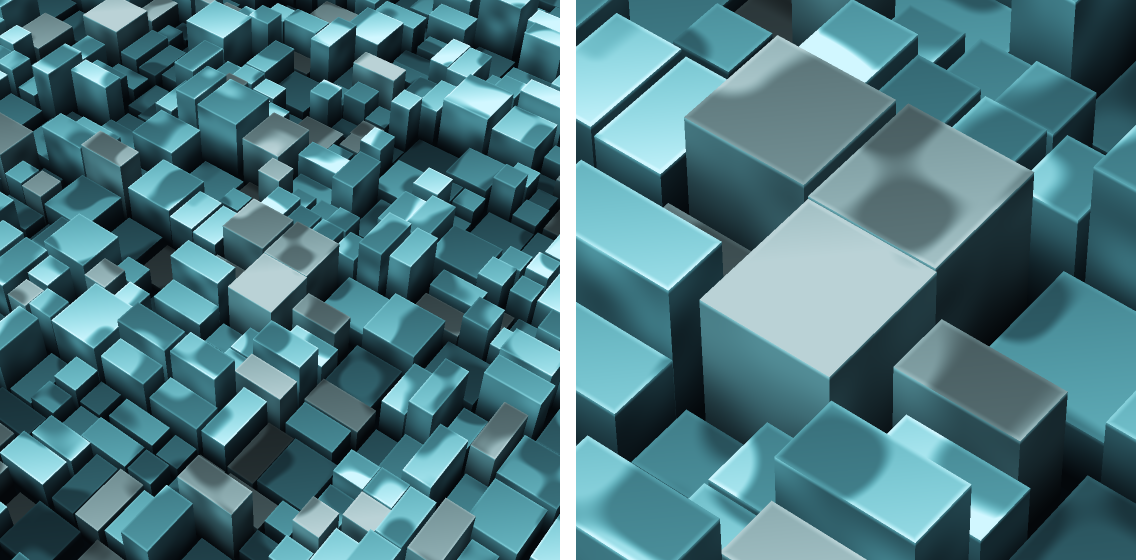
Left, the full canvas; right, a detail of the centre.
Give the GLSL for this background, as a Shadertoy shader.

```glsl
#define MAX_HEIGHT 1.5
#define PITCH 0.84
#define YAW -0.66
#define FOCAL 2.0
#define DISTANCE 18.0
#define SPLIT_CHANCE 0.42
#define GREY_SHARE 0.17
#define FRONT_LIGHT 0.47
#define RIGHT_LIGHT 0.21
#define SAMPLES 2

struct Block {
    float t;
    vec2 center, halfSize;
    float height;
    vec3 rnd;
    int face; // 0 top, 1 front, 2 right, 3 floor
};

vec3 hash3(vec2 p) {
    vec3 q = fract(p.xyx * vec3(0.1031, 0.1030, 0.0973));
    q += dot(q, q.yxz + 33.33);
    return fract((q.xxy + q.yzz) * q.zyx);
}

float noise(vec2 p) {
    vec2 i = floor(p), f = fract(p);
    f = f * f * (3.0 - 2.0 * f);
    return mix(mix(hash3(i).x, hash3(i + vec2(1, 0)).x, f.x),
               mix(hash3(i + vec2(0, 1)).x, hash3(i + vec2(1, 1)).x, f.x), f.y);
}

// Nearest block in one cell, which may be split along either axis
void hitCell(vec2 cell, float shift, vec3 ro, vec3 rd, inout Block best) {
    vec2 parts = 1.0 + step(1.0 - SPLIT_CHANCE, hash3(cell + 71.0).xy);
    for (int k = 0; k < 4; k++) {
        vec2 sub = vec2(k & 1, k >> 1);
        if (sub.x >= parts.x || sub.y >= parts.y) continue;
        vec2 id = cell * 2.0 + sub;
        vec3 a = hash3(id + 13.0), b = hash3(id + 157.0);
        vec2 halfSize = 0.5 / parts * mix(vec2(0.78), vec2(0.99), a.xy);
        vec2 slack = 0.5 / parts - halfSize;
        vec2 center = cell + (sub + 0.5) / parts + slack * (2.0 * b.xy - 1.0);
        center.x -= shift;
        float small = parts.x * parts.y > 3.0 ? 0.8 : 1.0;
        float height = MAX_HEIGHT * small * mix(0.12, 1.0, a.z);

        float top = (height - ro.y) / rd.y;
        vec2 side = center + halfSize * vec2(1, -1);
        vec2 back = center - halfSize * vec2(1, -1);
        vec2 tIn = (side - ro.xz) / rd.xz, tOut = (back - ro.xz) / rd.xz;
        float t = max(top, max(tIn.x, tIn.y));
        if (t < min(tOut.x, tOut.y) && t < best.t) {
            int face = t == top ? 0 : (t == tIn.y ? 1 : 2);
            best = Block(t, center, halfSize, height, b, face);
        }
    }
}

// Walk the staggered rows crossed between the highest top and the floor
Block trace(vec3 ro, vec3 rd) {
    float tStart = (MAX_HEIGHT - ro.y) / rd.y, tFloor = -ro.y / rd.y;
    Block best = Block(tFloor, vec2(0), vec2(1), 0.0, vec3(0), 3);
    float firstRow = floor(ro.z + rd.z * tStart);
    for (int i = 0; i < 6; i++) {
        float row = firstRow + float(i);
        float ta = max(tStart, (row - ro.z) / rd.z);
        float tb = min(tFloor, (row + 1.0 - ro.z) / rd.z);
        if (ta > tFloor || best.face < 3) break;
        float shift = hash3(vec2(row, 5.0)).x;
        float first = floor(ro.x + rd.x * ta + shift);
        float last = floor(ro.x + rd.x * tb + shift);
        for (int j = 0; j < 5; j++) {
            float column = first - float(j);
            if (column < last || best.face < 3) break;
            hitCell(vec2(column, row), shift, ro, rd, best);
        }
    }
    return best;
}

// Black through teal to pale cyan
vec3 tone(float g) {
    return vec3(g * (0.5 + 0.4 * pow(g, 5.0)), g, g * (1.12 - 0.1 * g) + 0.01);
}

vec3 shade(vec3 p, Block b) {
    if (b.face == 3) return tone(0.035);
    float lit = smoothstep(0.05, 0.72 * MAX_HEIGHT, p.y);
    float g;
    if (b.face == 0) {
        // Glossy top with curved patches and a thin bright rim
        vec2 q = p.xz - b.center, inset = b.halfSize - abs(q);
        float patches = noise(p.xz * 1.7 + b.rnd.xy * 40.0);
        float rim = smoothstep(0.035, 0.0, min(inset.x, inset.y));
        g = mix(0.68, 1.02, b.rnd.x) * mix(0.2, 1.0, lit);
        g *= 1.0 - 0.38 * smoothstep(0.5, 0.64, patches);
        g *= 1.0 + 0.22 * dot(q, vec2(0.7, -0.7));
        g += 0.12 * rim * lit;
    } else {
        // Walls sink into darkness
        float along = b.face == 1 ? p.x : p.z;
        float smudge = noise(vec2(along, p.y) * 2.5 + b.rnd.yx * 30.0);
        float light = b.face == 1 ? FRONT_LIGHT : RIGHT_LIGHT;
        g = light * smoothstep(-0.1, 1.3, p.y) * mix(0.65, 1.3, smudge);
        g += 0.25 * lit * smoothstep(0.035, 0.0, b.height - p.y);
    }
    g = clamp(g, 0.03, 0.97);
    float grey = step(1.0 - GREY_SHARE, b.rnd.z) * (b.face == 0 ? 0.75 : 0.2);
    return mix(tone(g), g * vec3(0.72, 0.8, 0.81), grey);
}

void mainImage(out vec4 fragColor, in vec2 fragCoord) {
    vec3 ahead = vec3(sin(YAW), 0, cos(YAW)), right = vec3(cos(YAW), 0, -sin(YAW));
    vec3 forward = ahead * cos(PITCH) - vec3(0, sin(PITCH), 0);
    vec3 up = ahead * sin(PITCH) + vec3(0, cos(PITCH), 0);
    vec3 ro = vec3(40.0, 0.9, 40.0) - forward * DISTANCE;
    vec3 sum = vec3(0);
    for (int s = 0; s < SAMPLES * SAMPLES; s++) {
        vec2 jitter = (vec2(s % SAMPLES, s / SAMPLES) + 0.5) / float(SAMPLES) - 0.5;
        vec2 uv = (fragCoord + jitter - 0.5 * iResolution.xy) / iResolution.y;
        vec3 rd = uv.x * right + uv.y * up + FOCAL * forward;
        Block hit = trace(ro, rd);
        sum += shade(ro + rd * hit.t, hit);
    }
    fragColor = vec4(sum / float(SAMPLES * SAMPLES), 1.0);
}
```
